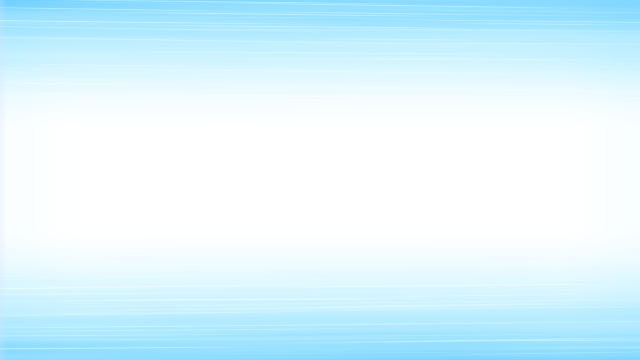
This background is drawn by a Shadertoy shader. Its source:

```glsl
float hash(vec2 p) {
    p = fract(p * vec2(0.1031, 0.1137));
    p += dot(p, p.yx + 33.33);
    return fract((p.x + p.y) * p.x * 7.31 + p.y * 3.17);
}

float noise(vec2 p) {
    vec2 cell = floor(p), f = fract(p);
    f = f * f * (3.0 - 2.0 * f);
    float low = mix(hash(cell), hash(cell + vec2(1, 0)), f.x);
    float high = mix(hash(cell + vec2(0, 1)), hash(cell + vec2(1, 1)), f.x);
    return mix(low, high, f.y);
}

// Blue strength, fading from a horizontal edge toward the centre
float edgeFade(float edgeDistance, float reach, float strength) {
    return strength * pow(max(1.0 - edgeDistance / reach, 0.0), 1.6);
}

// Soft, strongly stretched brush texture
float brush(vec2 uv) {
    float broad = noise(uv * vec2(3.0, 22.0)) - 0.5;
    float fine = noise(uv * vec2(2.0, 95.0) + 17.0) - 0.5;
    return broad * 0.5 + fine * 0.5;
}

// One thin, slightly tilted line with tapered ends
float streak(vec2 uv, float seed, float side, float pixel) {
    float depth = 0.29 * pow(hash(vec2(seed, 3.0)), 1.15);
    float centre = hash(vec2(seed, 11.0));
    float halfLength = mix(0.15, 0.55, hash(vec2(seed, 23.0)));
    float slope = mix(0.006, 0.028, hash(vec2(seed, 37.0)));
    float y = depth + slope * (uv.x - 0.3);
    float edgeDistance = side > 0.0 ? 1.0 - uv.y : uv.y;
    float width = max(0.0016, 0.6 * pixel);
    float line = exp(-pow((edgeDistance - y) / width, 2.0));
    float taper = 1.0 - smoothstep(0.3, 1.0, abs(uv.x - centre) / halfLength);
    return line * taper * mix(0.15, 0.6, hash(vec2(seed, 51.0)));
}

float streaks(vec2 uv, float side, float pixel) {
    float total = 0.0;
    for (int i = 0; i < 36; i++) {
        total += streak(uv, float(i) * 7.0 + side * 2.0 + 5.0, side, pixel);
    }
    return min(total, 0.8);
}

// Pale tint to saturated sky blue
vec3 skyColor(float amount) {
    return vec3(1.0 - amount, 1.0 - 0.2 * amount - 0.24 * amount * amount, 1.0);
}

void mainImage(out vec4 fragColor, in vec2 fragCoord) {
    vec2 uv = fragCoord / iResolution.xy;
    float side = uv.y > 0.5 ? 1.0 : -1.0;

    // Blue bands along the top and bottom
    float blue = edgeFade(1.0 - uv.y, 0.36, 0.51) + edgeFade(uv.y, 0.37, 0.49);
    vec2 tilted = uv + vec2(0.0, side * 0.015 * uv.x);
    blue *= 1.0 + 0.32 * brush(tilted);

    // Faint cool sides
    float sideDistance = min(uv.x, 1.0 - uv.x);
    blue += 0.022 * (1.0 - smoothstep(0.0, 0.13, sideDistance));

    // Bright strokes, clearer at the left
    float lines = streaks(uv, side, 1.0 / iResolution.y);
    blue *= 1.0 - lines * mix(0.75, 0.5, uv.x);
    vec3 color = skyColor(clamp(blue, 0.0, 0.62));

    // Violet rim at the left
    float rim = 1.0 - smoothstep(0.0, 0.012, uv.x);
    color = mix(color, vec3(0.84, 0.88, 1.0), 0.25 * rim);
    fragColor = vec4(color, 1.0);
}
```
